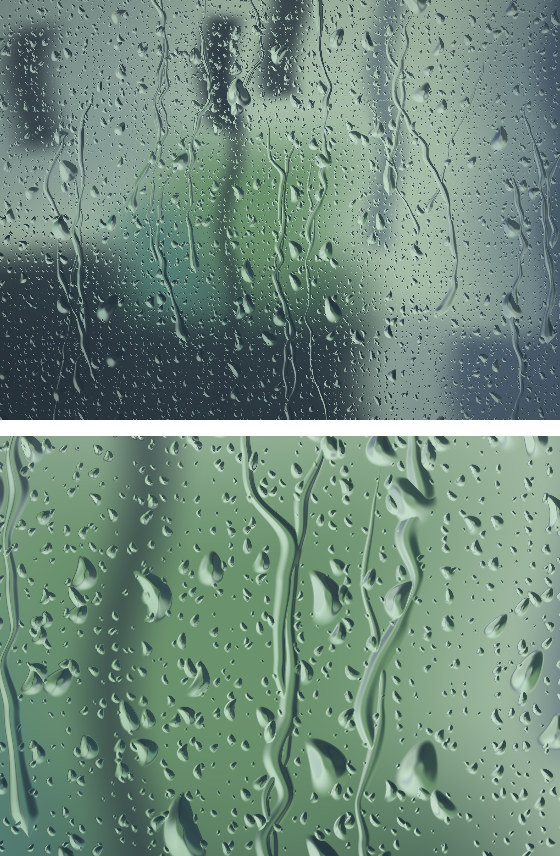
Top, the full canvas; bottom, a detail of the centre.
Give the GLSL for this texture, as a Shadertoy shader.

```glsl
// Rain on a window pane in front of a blurred garden and house.
// Soft boxes paint the scene; drops and winding rivulets form a height field
// whose slope bends the view and gives bright lower and dark upper rims.

const vec3 PALE   = vec3(0.64, 0.73, 0.65);
const vec3 MIST   = vec3(0.47, 0.56, 0.57);
const vec3 SLATE  = vec3(0.30, 0.38, 0.45);
const vec3 NIGHT  = vec3(0.17, 0.22, 0.26);
const vec3 LEAF   = vec3(0.40, 0.55, 0.41);
const vec3 MOSS   = vec3(0.25, 0.36, 0.32);
const vec3 TEAL   = vec3(0.32, 0.49, 0.46);
const vec3 GLINT  = vec3(0.74, 0.83, 0.77);
const vec3 SHADOW = vec3(0.13, 0.20, 0.23);

const int   RIVULETS   = 20;
const int   LAYERS     = 6;
const float LARGE_CELL = 0.105;   // grid pitch of the largest drops
const float CELL_RATIO = 0.66;    // pitch of each finer layer
const float SLOPE_STEP = 0.0014;
const float REFRACTION = 0.07;
const vec2  LIGHT_DIR  = vec2(0.65, 0.76);

float hash(vec2 p) {
    return fract(sin(dot(p, vec2(12.9898, 78.233))) * 43758.5453);
}

float noise1(float x, float seed) {
    float i = floor(x), f = fract(x);
    return mix(hash(vec2(i, seed)), hash(vec2(i + 1.0, seed)), f * f * (3.0 - 2.0 * f));
}

float softBox(vec2 p, vec2 lo, vec2 hi, float blur) {
    vec2 m = smoothstep(lo - blur, lo + blur, p) * (1.0 - smoothstep(hi - blur, hi + blur, p));
    return m.x * m.y;
}

// Out-of-focus view behind the glass, in 0..1 canvas coordinates
vec3 scene(vec2 uv) {
    uv += 0.012 * sin(uv.yx * vec2(17.0, 13.0) + vec2(0.0, 2.0));
    vec3 c = mix(PALE, MIST, softBox(uv, vec2(0.86, -0.5), vec2(1.5), 0.10));
    c = mix(c, MIST, 0.65 * softBox(uv, vec2(-0.5, 0.50), vec2(0.32, 1.5), 0.16));
    c = mix(c, SLATE, 0.80 * softBox(uv, vec2(0.67, 0.40), vec2(0.705, 1.5), 0.03));
    c = mix(c, SLATE, softBox(uv, vec2(0.97, -0.5), vec2(1.5), 0.035));
    // dark windows
    c = mix(c, NIGHT, 0.85 * softBox(uv, vec2(0.02, 0.65), vec2(0.10, 0.94), 0.035));
    c = mix(c, NIGHT, 0.90 * softBox(uv, vec2(0.365, 0.70), vec2(0.425, 0.97), 0.022));
    c = mix(c, NIGHT, 0.85 * softBox(uv, vec2(0.475, 0.78), vec2(0.54, 1.5), 0.022));
    // foliage and ground
    c = mix(c, LEAF, softBox(uv, vec2(0.29, 0.20), vec2(0.60, 0.66), 0.10));
    c = mix(c, MOSS, softBox(uv, vec2(-0.5), vec2(0.63, 0.37), 0.09));
    c = mix(c, TEAL, softBox(uv, vec2(0.23, 0.24), vec2(0.36, 0.50), 0.08));
    c = mix(c, LEAF, 0.55 * softBox(uv, vec2(0.42, 0.30), vec2(0.56, 0.50), 0.07));
    c = mix(c, NIGHT, 0.85 * softBox(uv, vec2(-0.5, 0.05), vec2(0.21, 0.40), 0.06));
    c = mix(c, NIGHT, 0.90 * softBox(uv, vec2(-0.5), vec2(0.66, 0.23), 0.07));
    c = mix(c, MIST, 0.60 * softBox(uv, vec2(0.69, -0.5), vec2(0.82, 0.25), 0.06));
    c = mix(c, SLATE, 0.95 * softBox(uv, vec2(0.81, -0.5), vec2(1.5, 0.21), 0.04));
    return mix(c, NIGHT, 0.65 * softBox(uv, vec2(0.395, -0.5), vec2(0.425, 0.90), 0.018));
}

// One bent, tilted drop per grid cell
float dropLayer(vec2 p, float cell, float seed) {
    vec2 id = floor(p / cell);
    vec2 key = id + seed * 17.3;
    float size = hash(key + 3.1);
    float r = mix(0.13, 0.37, size * size);
    vec2 room = vec2(0.46 - r);
    vec2 jitter = 2.0 * vec2(hash(key), hash(key + 7.7)) - 1.0;
    vec2 q = (fract(p / cell) - 0.5 - jitter * room) / r;
    float a = 1.7 * (hash(key + 11.9) - 0.5);
    q = mat2(cos(a), -sin(a), sin(a), cos(a)) * q;
    q.x += (hash(key + 19.3) - 0.5) * 1.1 * q.y * q.y;
    q.x *= 1.0 + 0.4 * clamp(q.y, -1.0, 1.0);
    q.x /= mix(0.40, 0.75, hash(key + 23.5));
    float present = step(hash(key + 29.7), 0.35 + 0.07 * seed);
    return present * r * cell * (1.0 - smoothstep(0.15, 1.0, length(q)));
}

// Winding trail with broken, swelling width and a fat lower end
float rivulet(vec2 p, float id, float aspect) {
    float x = (id + 0.5 + 0.9 * (hash(vec2(id, 1.0)) - 0.5)) / float(RIVULETS) * aspect;
    x += 0.16 * (noise1(p.y * 2.3, id + 40.0) - 0.5);
    x += 0.045 * (noise1(p.y * 9.0, id + 80.0) - 0.5);
    x += 0.015 * (noise1(p.y * 29.0, id + 120.0) - 0.5);
    float top = mix(0.55, 1.35, hash(vec2(id, 2.0)));
    float bottom = top - mix(0.3, 0.95, hash(vec2(id, 3.0)));
    float width = mix(0.005, 0.0105, hash(vec2(id, 4.0)));
    width *= 0.45 + 0.9 * noise1(p.y * 24.0, id + 160.0);
    width *= 1.0 + 0.6 * (1.0 - smoothstep(0.0, 0.06, p.y - bottom));
    width *= smoothstep(bottom - 0.012, bottom + 0.012, p.y) * (1.0 - smoothstep(top - 0.15, top, p.y));
    return width * (1.0 - smoothstep(0.1, 1.0, abs(p.x - x) / max(width, 0.0005)));
}

float waterHeight(vec2 p, float aspect) {
    float h = 0.0, cell = LARGE_CELL;
    for (int i = 0; i < LAYERS; i++) {
        float s = float(i);
        h = max(h, dropLayer(p + s * vec2(0.37, 0.53), cell, s));
        cell *= CELL_RATIO;
    }
    for (int i = 0; i < RIVULETS; i++) h = max(h, rivulet(p, float(i), aspect));
    return h;
}

void mainImage(out vec4 fragColor, in vec2 fragCoord) {
    vec2 uv = fragCoord / iResolution.xy;
    vec2 p = fragCoord / iResolution.y;
    float aspect = iResolution.x / iResolution.y;
    float h = waterHeight(p, aspect);
    vec2 slope = vec2(waterHeight(p + vec2(SLOPE_STEP, 0.0), aspect),
                      waterHeight(p + vec2(0.0, SLOPE_STEP), aspect)) - h;
    slope = clamp(slope / SLOPE_STEP, -2.0, 2.0);

    // bent view, then bright and dark rims
    vec3 color = scene(uv + REFRACTION * slope);
    float light = dot(slope, LIGHT_DIR);
    color = mix(color, mix(color * 1.3, GLINT, 0.75), 0.85 * smoothstep(0.15, 1.4, light));
    color = mix(color, SHADOW, 0.72 * smoothstep(0.1, 1.3, -light));

    vec2 edge = uv - 0.5;
    color *= 1.04 - 0.42 * dot(edge, edge);
    fragColor = vec4(color, 1.0);
}
```
